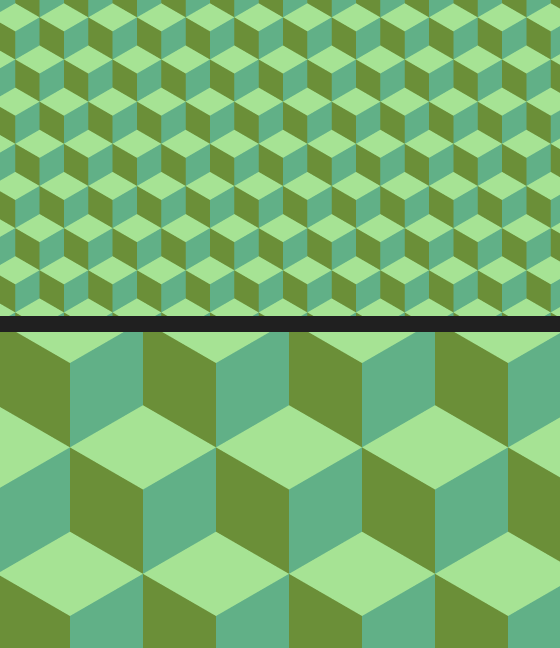
Top, the full canvas; bottom, a detail of the centre.
Reproduce this pattern procedurally as a Shadertoy shader.

```glsl
// Tumbling blocks: a honeycomb of isometric cubes, each hexagon split into
// a light top, a dark left and a teal right face. Every point is folded to
// its nearest cube centre; the edges are smoothed by supersampling.

const float SQRT3 = 1.7320508;
const float CUBE_WIDTH = 0.15405;              // in canvas heights
const vec2 PATTERN_SHIFT = vec2(0.0095, 0.0005);
const int SAMPLES = 4;                         // per axis

const vec3 TOP_COLOR = vec3(0.65, 0.89, 0.58);
const vec3 LEFT_COLOR = vec3(0.42, 0.56, 0.22);
const vec3 RIGHT_COLOR = vec3(0.38, 0.69, 0.53);

// Offset from the nearest centre of a hexagonal lattice with unit spacing
vec2 hexOffset(vec2 p) {
    vec2 cell = vec2(1.0, SQRT3);
    vec2 evenRow = mod(p + 0.5 * cell, cell) - 0.5 * cell;
    vec2 oddRow = mod(p, cell) - 0.5 * cell;
    return dot(evenRow, evenRow) < dot(oddRow, oddRow) ? evenRow : oddRow;
}

// Three faces meet at the cube's front corner, which is the hexagon centre
vec3 cubeColor(vec2 q) {
    if (q.y * SQRT3 > abs(q.x)) return TOP_COLOR;
    return q.x < 0.0 ? LEFT_COLOR : RIGHT_COLOR;
}

vec3 blockPattern(vec2 pixel, vec2 resolution) {
    vec2 p = (pixel - 0.5 * resolution) / resolution.y;
    return cubeColor(hexOffset((p - PATTERN_SHIFT) / CUBE_WIDTH));
}

void mainImage(out vec4 fragColor, in vec2 fragCoord) {
    // Average a regular grid of samples over the pixel
    vec3 sum = vec3(0.0);
    for (int j = 0; j < SAMPLES; j++) {
        for (int i = 0; i < SAMPLES; i++) {
            vec2 jitter = (vec2(i, j) + 0.5) / float(SAMPLES) - 0.5;
            sum += blockPattern(fragCoord + jitter, iResolution.xy);
        }
    }
    fragColor = vec4(sum / float(SAMPLES * SAMPLES), 1.0);
}
```
